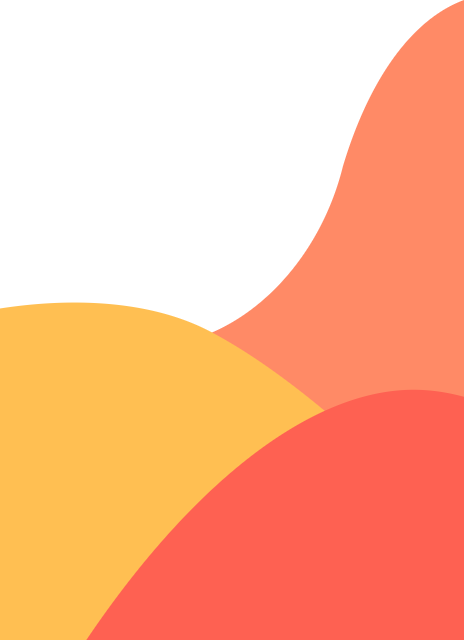
A Shadertoy shader for this background:

```glsl
// Layered flat hills: a coral slope, a yellow mound and a red dome on white.
// Each outline is two cubic Bezier arcs, solved for height at a given x,
// then filled below with an edge one pixel wide.

vec2 bezier(vec2 a, vec2 b, vec2 c, vec2 d, float t) {
    float s = 1.0 - t;
    return s*s*s*a + 3.0*s*s*t*b + 3.0*s*t*t*c + t*t*t*d;
}

vec2 bezierTangent(vec2 a, vec2 b, vec2 c, vec2 d, float t) {
    float s = 1.0 - t;
    return s*s*(b - a) + 2.0*s*t*(c - b) + t*t*(d - c);
}

// Height (x) and slope (y) of an arc that rises in x; straight past its ends
vec2 arc(float x, vec2 a, vec2 b, vec2 c, vec2 d) {
    float t = 0.5;
    float stepSize = 0.25;
    for (int i = 0; i < 20; i++) {
        t += bezier(a, b, c, d, t).x < x ? stepSize : -stepSize;
        stepSize *= 0.5;
    }
    vec2 point = bezier(a, b, c, d, t);
    vec2 tangent = bezierTangent(a, b, c, d, t);
    float slope = tangent.y / tangent.x;
    return vec2(point.y + slope * (x - point.x), slope);
}

// Coverage below an outline, using the distance across its edge in pixels
float below(float y, vec2 outline) {
    float slope = outline.y * iResolution.y / iResolution.x;
    float pixels = (y - outline.x) * iResolution.y / sqrt(1.0 + slope*slope);
    return clamp(0.5 - pixels, 0.0, 1.0);
}

vec2 coralOutline(float x) {
    vec2 bend = vec2(0.739, 0.740);
    return x < bend.x
        ? arc(x, vec2(0.457, 0.4805), vec2(0.589, 0.522), vec2(0.698, 0.620), bend)
        : arc(x, bend, vec2(0.793, 0.871), vec2(0.884, 0.969), vec2(1.0));
}

vec2 yellowOutline(float x) {
    vec2 shoulder = vec2(0.457, 0.4805);
    return x < shoulder.x
        ? arc(x, vec2(0.0, 0.518), vec2(0.161, 0.536), vec2(0.330, 0.530), shoulder)
        : arc(x, shoulder, vec2(0.554, 0.443), vec2(0.654, 0.388), vec2(0.750, 0.327));
}

vec2 redOutline(float x) {
    vec2 crest = vec2(0.891, 0.391);
    return x < crest.x
        ? arc(x, vec2(0.186, 0.0), vec2(0.411, 0.242), vec2(0.668, 0.391), crest)
        : arc(x, crest, vec2(0.929, 0.391), vec2(0.964, 0.387), vec2(1.0, 0.380));
}

void mainImage(out vec4 fragColor, in vec2 fragCoord) {
    vec2 p = fragCoord / iResolution.xy;

    // Paint from back to front
    vec3 color = vec3(1.0);
    color = mix(color, vec3(1.0, 0.54, 0.40), below(p.y, coralOutline(p.x)));
    color = mix(color, vec3(1.0, 0.75, 0.32), below(p.y, yellowOutline(p.x)));
    color = mix(color, vec3(0.995, 0.38, 0.32), below(p.y, redOutline(p.x)));

    fragColor = vec4(color, 1.0);
}
```
